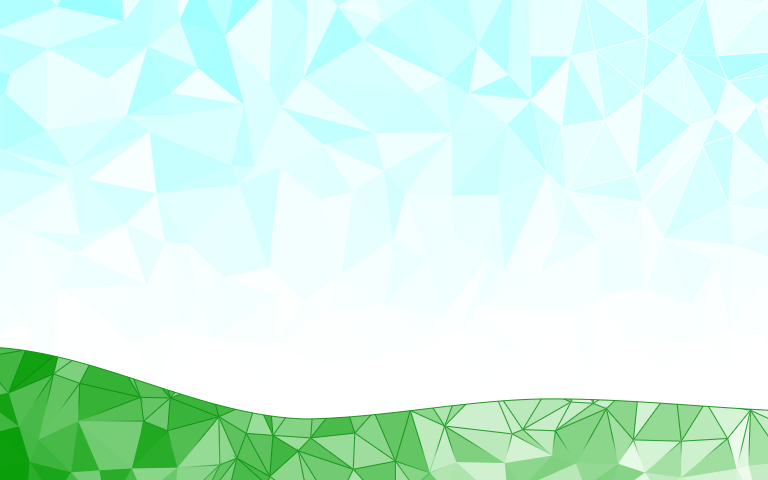
Write a Shadertoy shader that draws this background.

```glsl
// Low-poly landscape: a cyan sky of flat facets fading to white above a green hill.
// Both use one triangulated jittered grid; facets are tinted by centroid and hash,
// and thin mesh lines appear in the upper right sky and along the hill.

const float ASPECT = 1.6;
const float SKY_CELLS = 10.0;
const float HILL_CELLS = 13.0;
const float LINE_HALF = 0.0011;
const vec3 WHITE = vec3(1.0);
const vec3 LINE_GREEN = vec3(0.02, 0.55, 0.04);

float hash(vec2 p) {
    return fract(sin(dot(p, vec2(127.1, 311.7))) * 43758.55);
}

// One random vertex inside each grid cell
vec2 vertex(vec2 cell) {
    vec2 jitter = vec2(hash(cell), hash(cell + 57.3));
    return cell + mix(vec2(0.04), vec2(0.96), jitter);
}

float cross2(vec2 a, vec2 b) {
    return a.x * b.y - a.y * b.x;
}

float area(vec2 a, vec2 b, vec2 c) {
    return cross2(b - a, c - a);
}

// Signed distance to the line a-b, positive on its left
float sideDistance(vec2 p, vec2 a, vec2 b) {
    return cross2(b - a, p - a) / max(length(b - a), 1e-4);
}

float lineCoverage(float d, float halfWidth, float pixel) {
    return clamp((halfWidth - abs(d)) / pixel + 0.5, 0.0, 1.0);
}

// Adds a smooth-edged triangle: sum = (centroid, tint, weight)
void addTriangle(vec2 p, vec2 a, vec2 b, vec2 c, float tint, float pixel,
                 float halfWidth, inout vec4 sum, inout float edge) {
    float d = min(sideDistance(p, a, b), min(sideDistance(p, b, c), sideDistance(p, c, a)));
    float weight = clamp(d / pixel + 0.5, 0.0, 1.0);
    sum += weight * vec4((a + b + c) / 3.0, tint, 1.0);
    edge = max(edge, lineCoverage(d, halfWidth, pixel));
}

// Facet under p, in cell units: (centroid, tint, edge coverage)
vec4 facetMesh(vec2 p, float pixel, float halfWidth) {
    vec4 sum = vec4(0.0);
    float edge = 0.0;
    for (int j = -1; j <= 0; j++) {
        for (int i = -1; i <= 0; i++) {
            vec2 cell = floor(p) + vec2(i, j);
            vec2 a = vertex(cell);
            vec2 b = vertex(cell + vec2(1, 0));
            vec2 c = vertex(cell + vec2(0, 1));
            vec2 d = vertex(cell + vec2(1, 1));
            float tint1 = hash(cell + 13.7);
            float tint2 = hash(cell + 91.9);
            // Split along the diagonal that avoids slivers
            if (min(area(a, b, d), area(a, d, c)) > min(area(a, b, c), area(b, d, c))) {
                addTriangle(p, a, b, d, tint1, pixel, halfWidth, sum, edge);
                addTriangle(p, a, d, c, tint2, pixel, halfWidth, sum, edge);
            } else {
                addTriangle(p, a, b, c, tint1, pixel, halfWidth, sum, edge);
                addTriangle(p, b, d, c, tint2, pixel, halfWidth, sum, edge);
            }
        }
    }
    return vec4(sum.xyz / max(sum.w, 1e-3), edge);
}

// Hill crest: long fall, shallow valley, low rise on the right
float crestHeight(float x) {
    return mix(0.277, 0.127, smoothstep(-0.04, 0.65, x))
         + 0.042 * smoothstep(0.62, 1.15, x)
         - 0.028 * smoothstep(1.15, 1.75, x);
}

vec3 skyColor(vec2 p, float pixel) {
    mat2 turn = mat2(0.8, 0.6, -0.6, 0.8);
    vec4 facet = facetMesh(p * turn * SKY_CELLS + 40.0, pixel * SKY_CELLS, LINE_HALF * SKY_CELLS);
    vec2 center = turn * (facet.xy - 40.0) / SKY_CELLS;
    float fade = smoothstep(0.2, 1.0, center.y) * mix(1.15, 0.9, center.x / ASPECT);
    float cyan = fade * mix(0.05, 0.36, facet.z);
    vec3 color = vec3(1.0 - cyan, 1.0, 1.0);
    float lineArea = smoothstep(0.95, 1.3, p.x) * smoothstep(0.35, 0.65, p.y);
    return mix(color, WHITE, 0.8 * lineArea * facet.w);
}

vec3 hillColor(vec2 p, float depth, float pixel) {
    vec4 facet = facetMesh(p * HILL_CELLS + 7.0, pixel * HILL_CELLS, LINE_HALF * HILL_CELLS);
    vec2 center = (facet.xy - 7.0) / HILL_CELLS;
    float green = mix(0.7, 0.27, smoothstep(0.0, 1.5, center.x));
    green += (facet.z - 0.5) * 0.42 + 0.25 * exp(-9.0 * length(center));
    green = clamp(green, 0.06, 0.96);
    vec3 color = vec3(1.0 - green, 1.0 - 0.4 * pow(green, 1.15), 1.0 - green);
    // Mesh lines hug the crest and fill the valley
    float valley = smoothstep(0.35, 0.5, p.x) * (1.0 - smoothstep(0.8, 0.95, p.x));
    float lineArea = max(valley, 1.0 - smoothstep(0.07, 0.12, depth));
    return mix(color, LINE_GREEN, 0.8 * lineArea * facet.w);
}

void mainImage(out vec4 fragColor, in vec2 fragCoord) {
    vec2 p = fragCoord / iResolution.xy * vec2(ASPECT, 1.0);
    float pixel = 1.0 / iResolution.y;
    float depth = crestHeight(p.x) - p.y;
    float hillMask = clamp(depth / pixel + 0.5, 0.0, 1.0);
    vec3 color = mix(skyColor(p, pixel), hillColor(p, depth, pixel), hillMask);
    color = mix(color, LINE_GREEN, 0.85 * lineCoverage(depth, LINE_HALF, pixel));
    fragColor = vec4(color, 1.0);
}
```
